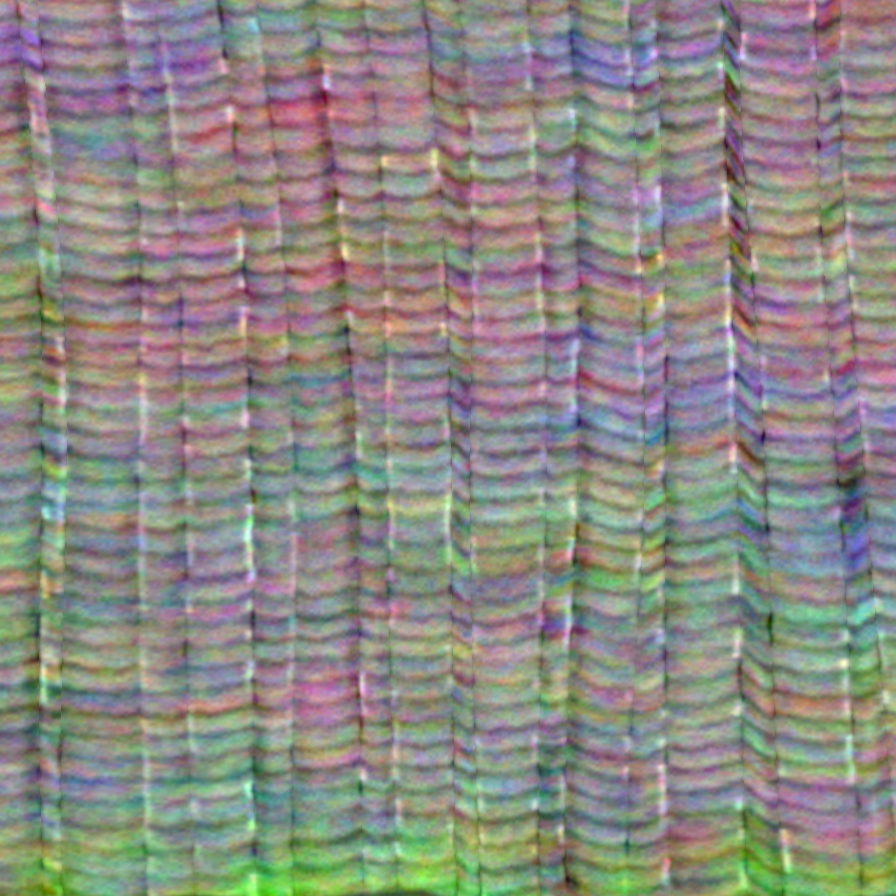
A three.js fragment shader for this texture:

```glsl
// Pleated upright columns crossed by thin, sagging, many-coloured bands.
// Leaning seams split the width into wide and narrow pleats; band phase is
// blended from seam to seam, then coloured by noise, beaded and grained.

#define COLUMNS 18.0
#define BANDS 39.0
#define SAG 0.006
#define LEAN 0.045
#define PHASE_SHIFT 1.2
#define CHROMA 0.215
#define RIPPLE 0.062
#define GRAIN 0.105
#define BEAD 0.30
#define SHADOW 0.13
#define BASE_COLOR vec3(0.560, 0.534, 0.524)

varying vec2 vUv;

vec3 hash3(vec2 p) {
  vec3 q = fract(vec3(p.xyx) * vec3(0.1031, 0.1030, 0.0973));
  q += dot(q, q.yxz + 33.33);
  return fract((q.xxy + q.yzz) * q.zyx);
}

// Smooth value noise, three independent channels centred on zero
vec3 noise3(vec2 p) {
  vec2 cell = floor(p);
  vec2 f = fract(p);
  f = f * f * (3.0 - 2.0 * f);
  vec3 low = mix(hash3(cell), hash3(cell + vec2(1.0, 0.0)), f.x);
  vec3 high = mix(hash3(cell + vec2(0.0, 1.0)), hash3(cell + vec2(1.0)), f.x);
  return mix(low, high, f.y) - 0.5;
}

// Horizontal place of a seam; wide and narrow gaps alternate without crossing
float seamX(float id, float y) {
  float pairing = mod(id, 2.0) < 0.5 ? 0.19 : -0.19;
  float jitter = (hash3(vec2(id + 40.0, 7.0)).x - 0.5) * 0.26;
  float drift = noise3(vec2(id * 7.0 + 90.0, y * 2.2 + 3.0)).y * 0.34;
  return (id + 0.5 + pairing + jitter + drift) / COLUMNS;
}

// Light added by one seam: pale beads, broken thread and a one-sided shadow
float stitches(float id, float offset, float y) {
  vec3 kind = hash3(vec2(id + 60.0, 21.0));
  vec3 beat = noise3(vec2(id * 5.0 + 120.0, y * BANDS * 1.5));
  vec3 slow = noise3(vec2(id * 3.0 + 200.0, y * 7.0));
  float d = offset + 0.004 * noise3(vec2(id * 3.0 + 300.0, y * 50.0)).x;
  float side = kind.x < 0.5 ? -1.0 : 1.0;
  float thread = exp(-pow(d / 0.0032, 2.0)) * max(0.05 + 0.35 * beat.x, 0.0);
  float shadow = exp(-pow((d - side * 0.007) / 0.0095, 2.0)) * SHADOW * (0.65 + slow.x);
  float bead = exp(-pow((d + side * 0.004) / 0.0052, 2.0));
  bead *= smoothstep(-0.08, 0.35, beat.y + 0.5 * slow.y);
  return mix(0.45, 1.0, kind.z) * (BEAD * bead - thread - shadow);
}

void main() {
  float y = vUv.y;
  float x = vUv.x + LEAN * (y - 0.5) + 0.05 * noise3(vec2(vUv.x * 3.0 + 9.0, y * 1.4)).x;

  // Find the seams on either side
  float leftX = -9.0, rightX = 9.0, leftId = 0.0, rightId = 0.0;
  float nearest = floor(x * COLUMNS);
  for (int i = -2; i <= 2; i++) {
    float id = nearest + float(i);
    float s = seamX(id, y);
    if (s <= x && s > leftX) { leftX = s; leftId = id; }
    if (s > x && s < rightX) { rightX = s; rightId = id; }
  }
  float width = rightX - leftX;
  float u = (x - leftX) / width;
  float narrow = 1.0 - smoothstep(0.024, 0.05, width);
  float middle = 4.0 * u * (1.0 - u);

  // Band phase: sag inside the column, shift from seam to seam
  float shiftL = hash3(vec2(leftId + 80.0, 11.0)).x;
  float shiftR = hash3(vec2(rightId + 80.0, 11.0)).x;
  float bow = (1.0 - middle) * SAG * smoothstep(0.0, 0.06, width);
  float phase = (y - bow) * BANDS + PHASE_SHIFT * mix(shiftL, shiftR, smoothstep(0.0, 1.0, u));
  phase += 0.6 * noise3(vec2(x * 4.0 + 30.0, y * 9.0)).x;
  phase += 0.13 * noise3(vec2(x * 75.0, y * 60.0)).y;

  // Band colours: broad zones, single bands, thin threads, specks
  vec3 chroma = 0.55 * noise3(vec2(x * 3.0 + 11.0, phase * 0.23 + 5.0));
  chroma += 0.75 * noise3(vec2(x * 9.0 + 50.0, phase * 1.05 + 70.0));
  chroma += 0.60 * noise3(vec2(x * 22.0 + 90.0, phase * 2.1 + 150.0));
  chroma += 0.60 * noise3(vec2(x * 65.0 + 17.0, phase * 2.6 + 260.0));
  chroma *= 1.0 + 0.5 * narrow * middle;

  // Light on bands and pleats
  float turn = 6.28318 * phase;
  float swell = 1.0 + 1.0 * noise3(vec2(x * 13.0 + 7.0, y * 20.0)).z;
  float ripple = RIPPLE * swell * (sin(turn) + 0.3 * sin(2.0 * turn + 0.8));
  float blotch = 0.25 * narrow * middle * noise3(vec2(x * 45.0, phase * 0.9 + 400.0)).x;
  float pleat = mix(0.93, 1.04, sqrt(max(middle, 0.0)));
  vec3 color = (BASE_COLOR + CHROMA * chroma + ripple + blotch) * pleat;

  // Rosy violet above, teal below
  color += mix(vec3(-0.035, 0.025, 0.0), vec3(0.03, -0.022, 0.01), smoothstep(0.1, 0.95, y));

  // Seams, their beads tinted by small noise
  float stitch = stitches(leftId, x - leftX, y) + stitches(rightId, x - rightX, y);
  color += stitch * (1.0 + 1.1 * noise3(vec2(x * 85.0, y * 100.0 + 31.0)));

  // Woven grain
  color += GRAIN * noise3(vec2(x * 120.0 + y * 30.0, y * 220.0));
  color += GRAIN * 0.6 * noise3(vec2(x * 250.0, y * 270.0 - x * 50.0)).x;

  // Vivid hem with a few dark notches
  vec3 ragged = noise3(vec2(x * 16.0 + 300.0, y * 12.0));
  float hem = 1.0 - smoothstep(0.0, 0.11, y + 0.08 * ragged.x);
  color += hem * (vec3(0.02, 0.06, -0.12) + 0.25 * ragged.yzx);
  color *= 0.5 + 0.5 * smoothstep(-0.004, 0.006, y - 0.02 * ragged.y);

  gl_FragColor = vec4(clamp(color, 0.0, 1.0), 1.0);
}
```
